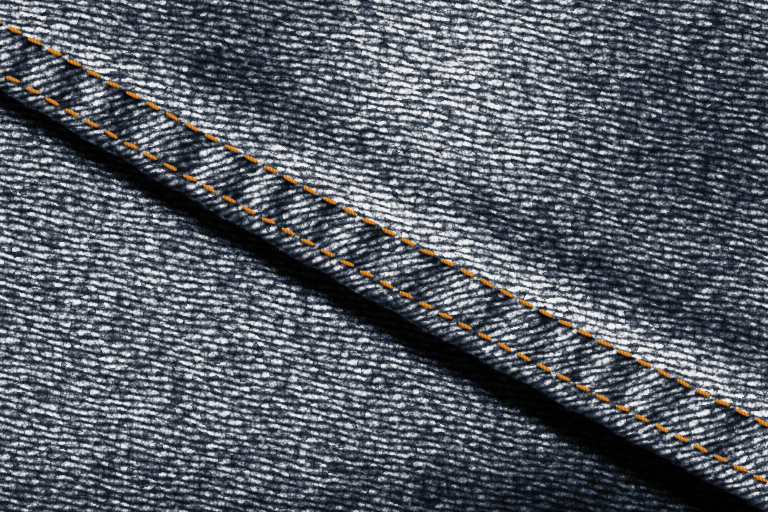
This texture is drawn by a Shadertoy shader. Its source:

```glsl
// Faded denim twill crossed by a raised diagonal seam with two rows of orange stitching.

const float ROW_PITCH = 0.0138;      // spacing of twill ribs
const float YARN_LENGTH = 0.0135;    // mean length of one yarn knot
const float CLOTH_ANGLE = -0.16;     // rib direction of the flat cloth
const float BAND_ANGLE = 0.28;       // rib direction on the seam
const float GRAIN_SIZE = 0.0052;
const float FLECK_SPACING = 0.034;
const float STITCH_PITCH = 0.0384;
const float STITCH_HALF = 0.0122;
const float STITCH_RADIUS = 0.0036;
const float STITCH_ANGLE = -0.45;
const float FADE_PITCH = 0.098;      // worn patches along the seam
const float EXPOSURE = 0.43;
const vec3 INDIGO_TINT = vec3(-0.048, -0.004, 0.065);
const vec3 THREAD_DARK = vec3(0.52, 0.25, 0.03);
const vec3 THREAD_LIGHT = vec3(1.0, 0.65, 0.20);
const float TAU = 6.2831853;

float hash(vec2 p) {
    vec3 q = fract(vec3(p.xyx) * 0.1031);
    q += dot(q, q.yzx + 33.33);
    return fract((q.x + q.y) * q.z);
}

vec2 rotate(vec2 p, float a) {
    float c = cos(a), s = sin(a);
    return vec2(c * p.x + s * p.y, c * p.y - s * p.x);
}

float glow(vec2 p, vec2 centre, vec2 radius) {
    vec2 d = (p - centre) / radius;
    return exp(-dot(d, d));
}

// Nearest feature point: x is its distance, y its random id
vec2 cellular(vec2 p) {
    vec2 base = floor(p), best = vec2(9.0, 0.0);
    for (int j = -1; j <= 1; j++)
    for (int i = -1; i <= 1; i++) {
        vec2 cell = base + vec2(i, j);
        vec2 point = cell + vec2(hash(cell), hash(cell + 71.7));
        float d = length(p - point);
        if (d < best.x) best = vec2(d, hash(cell + 19.3));
    }
    return best;
}

float blotches(vec2 p) {
    float a = sin(p.x * 43.0 - p.y * 17.0 + 2.0 * sin(p.y * 31.0));
    float b = sin(p.x * 71.0 + 2.0 * sin(p.y * 37.0)) * sin(p.y * 83.0 + 2.0 * sin(p.x * 29.0));
    return 0.4 * a + 0.6 * b;
}

// Twill ribs broken up by irregular knots
float twill(vec2 p, float angle) {
    vec2 q = rotate(p, angle) / vec2(YARN_LENGTH, ROW_PITCH);
    q.y += 0.2 * sin(q.x * 0.31 + 2.0 * sin(q.y * 0.23)) + 0.1 * sin(q.x * 1.3 + q.y * 2.1);
    float rib = mix(0.14, 1.0, 0.5 + 0.5 * cos(TAU * q.y));
    vec2 knot = cellular(q * vec2(1.0, 1.3) + 300.0);
    return 0.18 + 2.05 * rib * max(1.1 - knot.x, 0.0) * (0.4 + 1.2 * knot.y);
}

// Height of the upper stitch line, and drops below it
float seamLine(float x) { return 0.957 - 0.555 * x + 0.02 * x * x; }
float lowerDrop(float x) { return 0.098 + 0.009 * x; }
float edgeDrop(float x) { return 0.130 + 0.027 * x; }

// Stitch capsule: x is signed distance, yz are local coordinates
vec3 stitch(vec2 p, float phase, float lower) {
    float k = floor((p.x - phase) / STITCH_PITCH + 0.5);
    float x = phase + k * STITCH_PITCH;
    vec2 centre = vec2(x, seamLine(x) - lower * lowerDrop(x));
    float jitter = hash(vec2(k + 90.0, lower)) - 0.5;
    vec2 q = rotate(p - centre, STITCH_ANGLE + 0.22 * jitter);
    float radius = STITCH_RADIUS * (1.0 - 0.3 * pow(abs(q.x) / STITCH_HALF, 2.0));
    float d = length(vec2(max(abs(q.x) - STITCH_HALF, 0.0), q.y)) - max(radius, 0.0015);
    return vec3(d, q);
}

void mainImage(out vec4 fragColor, in vec2 fragCoord) {
    vec2 p = fragCoord / iResolution.y;
    float pixel = 1.0 / iResolution.y;
    float below = seamLine(p.x) - p.y;
    float lower = lowerDrop(p.x);
    float grain = cellular(p / GRAIN_SIZE + 50.0).x;
    float edge = edgeDrop(p.x) + 0.002 * sin(p.x * 47.0) + 0.006 * (grain - 0.5);

    // Folds and light on the upper cloth, dark toward the right
    float upper = 0.95 + 0.1 * blotches(p);
    upper += (0.4 + 0.4 * smoothstep(0.4, 0.9, p.x)) * exp(-pow((below + 0.030) / 0.042, 2.0));
    upper -= 0.35 * exp(-pow((below + 0.135) / 0.055, 2.0)) * smoothstep(0.2, 0.5, p.x);
    upper += 0.6 * glow(p, vec2(0.86, 0.84), vec2(0.21, 0.22));
    upper -= 0.4 * glow(p, vec2(1.38, 0.72), vec2(0.26, 0.28));
    upper -= 0.32 * glow(p, vec2(0.52, 0.96), vec2(0.18, 0.16));

    // Lower cloth, darkening toward the bottom right
    float under = 0.97 + 0.12 * blotches(p * 0.9 + 0.7);
    under += 0.15 * glow(p, vec2(0.40, 0.38), vec2(0.40, 0.20));
    under -= 0.45 * glow(p, vec2(1.15, 0.03), vec2(0.38, 0.18));
    under -= 0.3 * smoothstep(0.14, 0.0, p.y);

    // Worn patches, stitch grooves and rim of the raised seam
    float wear = sin(TAU * (p.x + 0.4 * below) / FADE_PITCH + 1.5 * sin(p.x * 11.0));
    float band = 0.86 + 0.10 * p.x + 0.36 * wear + 0.2 * blotches(p * 1.7);
    band -= 0.2 * exp(-pow((below - 0.010) / 0.010, 2.0));
    band -= 0.2 * exp(-pow((below - lower + 0.010) / 0.010, 2.0));
    band = mix(band, 1.0, smoothstep(lower, lower + 0.008, below));
    band *= 1.0 - 0.75 * smoothstep(edge - 0.024, edge, below);

    // Combine the three regions and the cast shadow
    float onBand = smoothstep(-0.004, 0.004, below);
    float past = smoothstep(edge - 0.003 - pixel, edge + 0.003 + pixel, below);
    float light = mix(mix(upper, band, onBand), under, past);
    float weave = mix(twill(p, CLOTH_ANGLE), twill(p, BAND_ANGLE), onBand * (1.0 - past));
    float shadowEnd = edge + 0.042 + 0.026 * p.x;
    float lit = smoothstep(shadowEnd - 0.020, shadowEnd + 0.026, below);
    light *= mix(1.0, 0.03 + 0.97 * lit, past);

    // Fibre grain and pale flecks
    vec2 fleck = cellular(p / FLECK_SPACING + 20.0);
    float tone = EXPOSURE * light * weave * (1.5 - grain);
    tone += 0.35 * light * step(0.6, fleck.y) * smoothstep(0.15, 0.04, fleck.x);
    tone = tone < 0.6 ? tone : 0.6 + 0.35 * (1.0 - exp(-(tone - 0.6) / 0.35));
    vec3 colour = tone + INDIGO_TINT * (1.0 - tone) * smoothstep(0.0, 0.2, tone);

    // Two rows of twisted thread with small contact shadows
    for (int i = 0; i < 2; i++) {
        float row = float(i), phase = 0.682 - 0.004 * row;
        float contact = stitch(p + vec2(0.001, 0.004), phase, row).x;
        colour *= 1.0 - 0.6 * smoothstep(0.004, -0.001, contact);
        vec3 s = stitch(p, phase, row);
        float sheen = 0.64 + 0.28 * s.z / STITCH_RADIUS + 0.18 * sin(s.y * 900.0 + s.z * 700.0);
        vec3 thread = mix(THREAD_DARK, THREAD_LIGHT, clamp(sheen, 0.0, 1.0));
        colour = mix(colour, thread, smoothstep(pixel, -pixel, s.x));
    }
    fragColor = vec4(clamp(colour, 0.0, 1.0), 1.0);
}
```
